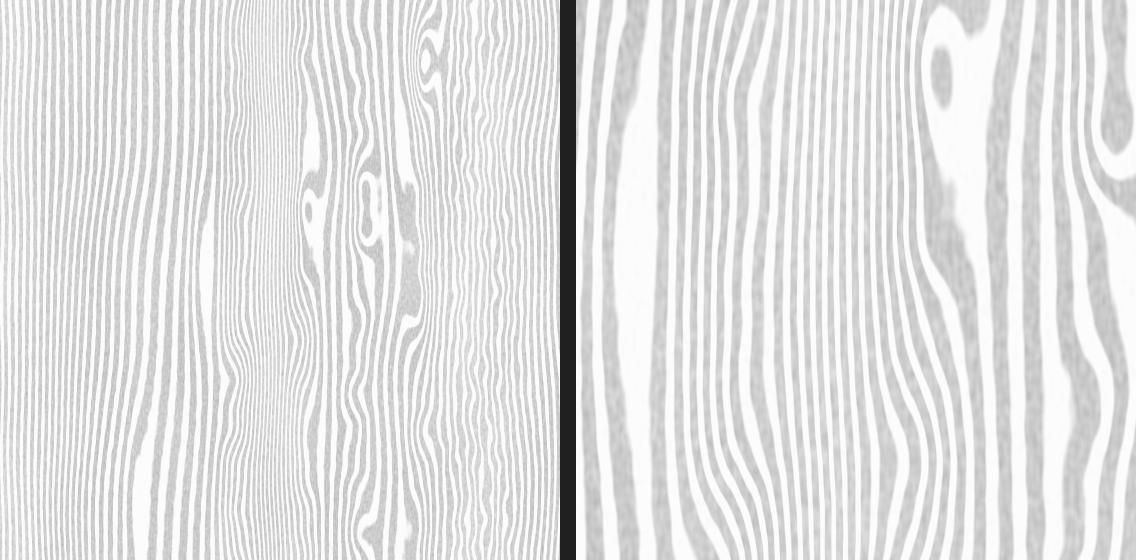
Left, the full canvas; right, a detail of the centre.
Write a WebGL 2 fragment shader that draws this texture.

```glsl
#version 300 es
precision highp float;

uniform vec2 u_resolution;
out vec4 fragColor;

vec2 hashGradient(vec2 cell) {
    vec2 q = vec2(dot(cell, vec2(127.1, 311.7)), dot(cell, vec2(269.5, 183.3)));
    return fract(sin(q) * 43758.5) * 2.0 - 1.0;
}

float gradientNoise(vec2 p) {
    vec2 i = floor(p);
    vec2 f = p - i;
    vec2 s = f * f * f * (f * (f * 6.0 - 15.0) + 10.0);
    vec2 e = vec2(1.0, 0.0);
    float a = dot(hashGradient(i), f);
    float b = dot(hashGradient(i + e.xy), f - e.xy);
    float c = dot(hashGradient(i + e.yx), f - e.yx);
    float d = dot(hashGradient(i + e.xx), f - e.xx);
    return mix(mix(a, b, s.x), mix(c, d, s.x), s.y);
}

float bump(float x, float center, float width) {
    float d = (x - center) / width;
    return exp(-d * d);
}

// Running count of rings whose density rises or falls near a center
float densityStep(float x, float center, float width, float change) {
    return change * width * tanh((x - center) / width);
}

float ringCount(float x) {
    return 80.0 * x
        + densityStep(x, 0.29, 0.09, -44.0)
        + densityStep(x, 0.48, 0.045, 75.0)
        + densityStep(x, 0.64, 0.10, -36.0);
}

// Narrow seams where the rings fold into pointed arches
float seamFold(vec2 p) {
    float fold = 0.0;
    for (int i = 0; i < 4; i++) {
        float id = float(i);
        float row = id * 7.37 + 0.4;
        float center = 0.435 + 0.105 * id + 0.04 * gradientNoise(vec2(row, p.y * 2.0));
        float height = 6.5 * gradientNoise(vec2(row + 31.0, p.y * 4.0))
            + 1.4 * gradientNoise(vec2(row + 57.0, p.y * 14.0));
        fold += height * bump(p.x, center, 0.023);
    }
    return fold;
}

float grainPhase(vec2 p) {
    float sway = 0.016 + 0.075 * bump(p.x, 0.63, 0.11) + 0.05 * bump(p.x, 0.94, 0.08);
    float bend = sway * gradientNoise(p * vec2(3.0, 3.4) + vec2(4.3, 8.1));
    bend += 0.012 * gradientNoise(p * vec2(9.0, 4.0) + 17.0);
    float lean = 0.075 * (p.y - 0.5) * bump(p.x, 0.24, 0.13);
    return ringCount(p.x + bend - lean) + seamFold(p);
}

// Long pale eyes that push the rings aside
float openEyes(vec2 p, float phase) {
    for (int i = 0; i < 3; i++) {
        float id = float(i);
        vec2 center = vec2(0.25 + 0.1175 * id * id, 0.1 + 0.52 * id - 0.1 * id * id);
        vec2 d = (p - center) / vec2(0.021, 0.13);
        float middle = floor(grainPhase(center)) + 0.5;
        phase = mix(phase, middle, exp(-dot(d, d)));
    }
    return phase;
}

// Share of dark wood, with a softened ring edge
float darkBand(float phase, float threshold, float softness) {
    float ring = abs(fract(phase) - 0.5) * 2.0;
    return smoothstep(threshold - softness, threshold + softness, ring);
}

void main() {
    vec2 uv = gl_FragCoord.xy / u_resolution;

    // Rings, ripples and rough edges
    float phase = openEyes(uv, grainPhase(uv));
    float rippled = bump(uv.x, 0.86, 0.07);
    phase += rippled * 1.1 * gradientNoise(uv * vec2(45.0, 22.0));
    phase += 0.10 * gradientNoise(uv * vec2(130.0, 45.0));

    float threshold = 0.45 + 0.16 * gradientNoise(uv * vec2(11.0, 3.0) + 41.0);
    float softness = max(0.13, 1.1 * fwidth(phase));
    float dark = darkBand(phase, threshold, softness);

    // Fibres and speckle inside the bands
    float fibre = gradientNoise(uv * vec2(330.0, 80.0));
    float speckle = gradientNoise(uv * vec2(240.0, 170.0) + 9.0);
    float cloud = gradientNoise(uv * vec2(14.0, 5.0) + 23.0);
    float pale = 0.6 * rippled + 0.5 * bump(uv.x, 0.0, 0.06) + 0.35 * bump(uv.x, 0.49, 0.05);

    float darkTone = 0.80 + 0.08 * fibre + 0.07 * speckle + 0.05 * cloud + 0.07 * pale;
    float lightTone = 0.99 + 0.02 * min(fibre + speckle, 0.0);
    float tone = clamp(mix(lightTone, darkTone, dark), 0.0, 1.0);
    fragColor = vec4(vec3(tone), 1.0);
}
```
